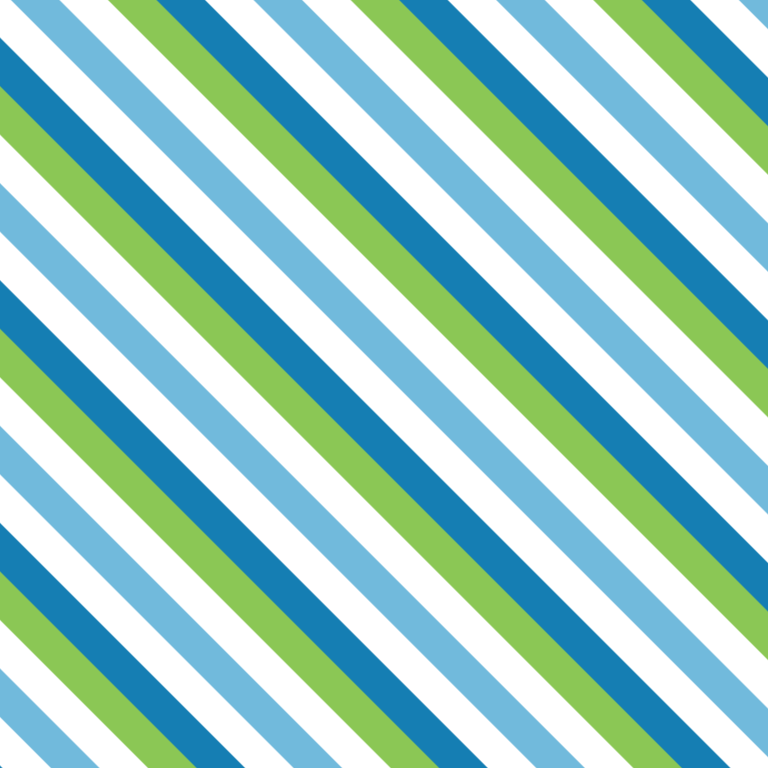
Write a three.js fragment shader that draws this pattern.

```glsl
// Diagonal stripes in green, deep blue and sky blue, spaced by white bands.

#define REPEATS 3.165     // stripe groups across the canvas, and up it
#define PHASE 0.1406      // where a group starts along the top edge
#define BANDS 5.0         // equal bands in each group
#define EDGE 0.0013       // half width of the soft edge, in canvas units
#define WHITE vec3(1.0, 1.0, 1.0)
#define GREEN vec3(0.545, 0.782, 0.335)
#define DEEP_BLUE vec3(0.082, 0.494, 0.703)
#define SKY_BLUE vec3(0.443, 0.728, 0.862)

varying vec2 vUv;

// Coverage of the band with the given index; the position wraps per group.
float bandCoverage(float position, float index) {
  float offset = mod(position - index - 0.5 + 0.5 * BANDS, BANDS) - 0.5 * BANDS;
  float softness = EDGE * sqrt(2.0) * REPEATS * BANDS;
  return 1.0 - smoothstep(0.5 - softness, 0.5 + softness, abs(offset));
}

void main() {
  // Position across the 45 degree stripes, counted in bands
  float position = (vUv.x + vUv.y - 1.0 - PHASE) * REPEATS * BANDS;

  // Weighted sum, so touching bands blend without a white seam
  vec3 color = WHITE;
  color += (GREEN - WHITE) * bandCoverage(position, 0.0);
  color += (DEEP_BLUE - WHITE) * bandCoverage(position, 1.0);
  color += (SKY_BLUE - WHITE) * bandCoverage(position, 3.0);

  gl_FragColor = vec4(color, 1.0);
}
```
